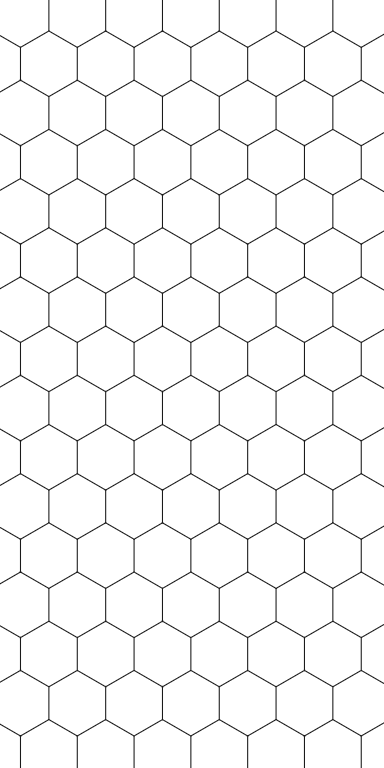
A WebGL 1 fragment shader for this pattern:

```glsl
precision highp float;
// Honeycomb of regular pointy-top hexagons, drawn in thin dark lines on white.

uniform vec2 u_resolution;

// Lengths are fractions of the canvas width.
const float PITCH = 0.1479;                // distance between neighbouring cell centres
const vec2 CELL_CENTRE = vec2(0.571, 1.0654); // centre of one cell, fixes the phase
const float LINE_WIDTH = 0.0028;
const float JOINT_RADIUS = 0.0025;         // small dot where three lines meet
const vec3 PAPER = vec3(1.0);
const vec3 INK = vec3(0.10);

const float SQRT3 = 1.7320508;

// Offset from the centre of the nearest hexagon, for a pitch of 1.
vec2 hexLocal(vec2 p) {
  vec2 period = vec2(1.0, SQRT3);
  vec2 a = mod(p + 0.5 * period, period) - 0.5 * period;
  vec2 b = mod(p, period) - 0.5 * period;
  return dot(a, a) < dot(b, b) ? a : b;
}

// Distance from a point inside the unit hexagon to its nearest edge.
float edgeDistance(vec2 q) {
  q = abs(q);
  return 0.5 - max(q.x, dot(q, vec2(0.5, 0.5 * SQRT3)));
}

// Distance from a point inside the unit hexagon to its nearest corner.
float cornerDistance(vec2 q) {
  q = abs(q);
  float top = distance(q, vec2(0.0, 1.0 / SQRT3));
  float side = distance(q, vec2(0.5, 0.5 / SQRT3));
  return min(top, side);
}

void main() {
  float pixel = 1.0 / u_resolution.x;
  vec2 p = gl_FragCoord.xy * pixel;
  vec2 q = hexLocal((p - CELL_CENTRE) / PITCH);

  // Box-filtered coverage, so lines thinner than a pixel keep their weight.
  float edge = edgeDistance(q) * PITCH;
  float line = clamp((0.5 * LINE_WIDTH - edge) / pixel + 0.5,
                     0.0, min(1.0, LINE_WIDTH / pixel));

  float corner = cornerDistance(q) * PITCH;
  float joint = clamp((JOINT_RADIUS - corner) / pixel + 0.5, 0.0, 1.0);

  gl_FragColor = vec4(mix(PAPER, INK, max(line, joint)), 1.0);
}
```
